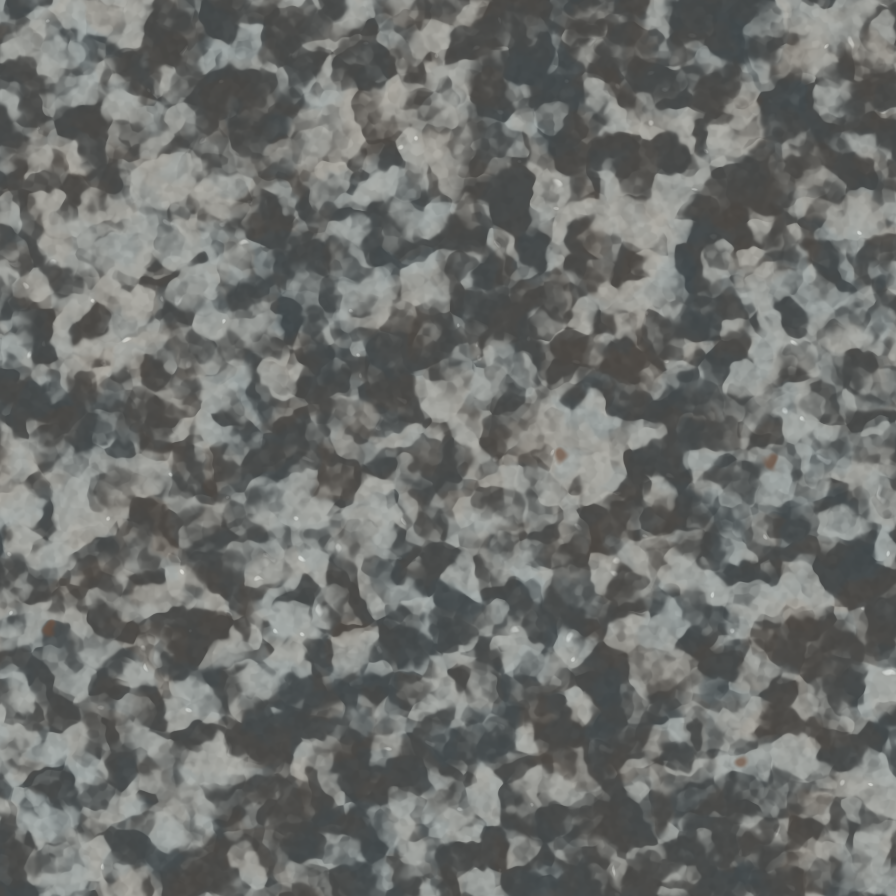
A Shadertoy shader for this texture:

```glsl
const vec3 DARK_MICA = vec3(0.282, 0.288, 0.284);
const vec3 PALE_FELDSPAR = vec3(0.645, 0.655, 0.638);
const vec3 RUST = vec3(0.43, 0.31, 0.24);
const vec3 COOL_TINT = vec3(-0.014, 0.002, 0.012);

vec3 hash3(vec2 cell, float seed) {
    vec3 p = fract(vec3(cell.xyx + seed * 17.3) * vec3(0.1031, 0.1030, 0.0973));
    p += dot(p, p.yxz + 33.33);
    return fract((p.xxy + p.yzz) * p.zyx);
}

// Layered sines that make the grain outlines ragged
vec2 raggedWarp(vec2 p, float frequency, float amplitude) {
    vec2 offset = vec2(0.0);
    mat2 turn = mat2(0.8, 0.6, -0.6, 0.8);
    for (int i = 0; i < 4; i++) {
        p = turn * p;
        offset += amplitude * sin(p.yx * frequency + offset.yx * frequency + float(i) * 1.9);
        frequency *= 1.63;
        amplitude *= 0.68;
    }
    return offset;
}

// Cellular noise: random grain tones, blended softly at the borders
float grains(vec2 p, float scale, float softness, float seed) {
    p *= scale;
    vec2 cell = floor(p);
    float total = 0.0;
    float weights = 0.0;
    for (int y = -1; y <= 1; y++) {
        for (int x = -1; x <= 1; x++) {
            vec2 neighbour = cell + vec2(x, y);
            vec3 random = hash3(neighbour, seed);
            vec2 d = neighbour + random.xy - p;
            float weight = exp(-dot(d, d) / softness);
            total += weight * random.z;
            weights += weight;
        }
    }
    return total / weights - 0.5;
}

// Sparse soft spots, one at most in each cell
float spots(vec2 p, float scale, float chance, float radius, float seed) {
    p *= scale;
    vec2 cell = floor(p);
    vec3 random = hash3(cell, seed);
    vec2 centre = 0.3 + 0.4 * random.xy;
    float present = step(random.z, chance);
    float size = radius * (0.6 + 0.4 * random.z / chance);
    return present * (1.0 - smoothstep(0.3 * size, size, length(p - cell - centre)));
}

void mainImage(out vec4 fragColor, in vec2 fragCoord) {
    vec2 uv = fragCoord / iResolution.y;
    vec2 p = uv + raggedWarp(uv, 61.0, 0.0045);

    // Broad patches, main grains and small chips set the mineral mix
    float mix3 = 1.5 * grains(p, 8.0, 0.16, 1.0)
               + 2.6 * grains(p, 32.0, 0.08, 2.0)
               + 1.7 * grains(p, 58.0, 0.10, 3.0)
               + 0.7 * grains(uv, 110.0, 0.16, 4.0);
    float share = 1.0 / (1.0 + exp(-2.3 * mix3));
    float paleness = pow(share, 1.7);
    vec3 color = mix(DARK_MICA, PALE_FELDSPAR, paleness);

    // Cool and warm regions, with a faint crystalline mottling
    float coolness = grains(p, 14.0, 0.18, 5.0) + grains(p, 40.0, 0.15, 6.0);
    color += COOL_TINT * coolness * 1.6;
    color += 0.05 * grains(uv, 150.0, 0.2, 7.0) * (0.4 + paleness);

    // Glinting flakes and rare rusty inclusions
    float glint = spots(p, 46.0, 0.07, 0.25, 8.0);
    color += 0.13 * glint * (0.3 + paleness);
    float rust = spots(p, 9.0, 0.06, 0.12, 9.0);
    color = mix(color, RUST, 0.65 * rust);

    fragColor = vec4(color, 1.0);
}
```
